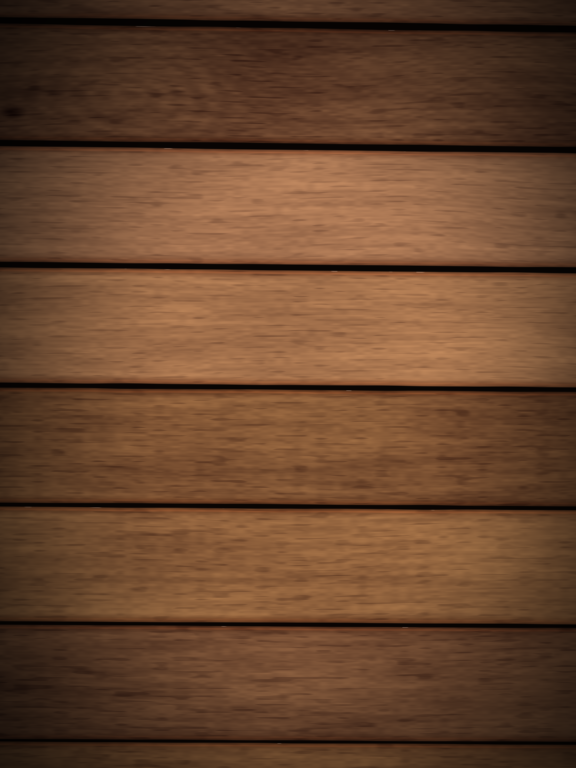
Give the GLSL for this texture, as a Shadertoy shader.

```glsl
float hash(vec2 p) {
    return fract(sin(dot(p, vec2(127.1, 311.7))) * 43758.5453);
}

float noise(vec2 p) {
    vec2 i = floor(p), f = fract(p);
    f = f * f * (3.0 - 2.0 * f);
    return mix(mix(hash(i), hash(i + vec2(1, 0)), f.x),
               mix(hash(i + vec2(0, 1)), hash(i + vec2(1, 1)), f.x), f.y);
}

float fbm(vec2 p) {
    float sum = 0.0, amp = 0.5;
    for (int i = 0; i < 4; i++) {
        sum += amp * noise(p);
        p = p * 2.03 + 17.3;
        amp *= 0.5;
    }
    return sum;
}

// Wood colour of one plank; p is in canvas heights
vec3 wood(vec2 p, float plank) {
    float tones[8] = float[8](0.5, 0.43, 0.66, 0.43, 0.86, 0.84, 0.38, 0.5);
    float tone = tones[clamp(int(plank) + 1, 0, 7)];
    vec2 q = p + vec2(plank * 5.37, plank * 2.71);
    q.y += 0.012 * noise(q * vec2(4.0, 9.0));

    // Broad bands, streaks, short pores and fine fibre
    float bands = fbm(q * vec2(2.5, 28.0)) - 0.47;
    float streaks = fbm(q * vec2(9.0, 130.0)) - 0.47;
    float fibre = noise(q * vec2(95.0, 330.0)) - 0.5;
    float pores = smoothstep(0.62, 0.9, noise(q * vec2(38.0, 280.0)));
    float patches = fbm(q * vec2(5.0, 8.0)) - 0.47;
    tone += 0.35 * bands + 0.38 * streaks + 0.15 * fibre + 0.25 * patches - 0.16 * pores;

    // Arched growth rings and a small knot on the upper dark plank
    if (plank == 5.0) {
        float ring = length((p - vec2(0.17, 0.875)) * vec2(1.0, 1.8));
        float arch = sin(ring * 210.0 + 7.0 * fbm(q * vec2(9.0, 18.0)));
        tone += 0.045 * arch * smoothstep(0.25, 0.08, ring);
        float knot = length((p - vec2(0.018, 0.855)) * vec2(0.6, 1.2));
        tone -= 0.5 * smoothstep(0.013, 0.002, knot);
    }

    vec3 col = mix(vec3(0.30, 0.17, 0.11), vec3(0.75, 0.53, 0.345), tone);
    float golden = hash(vec2(plank, 4.0)) - 0.5;
    return max(col * (1.0 + golden * vec3(0.02, 0.02, -0.14)), 0.0);
}

void mainImage(out vec4 fragColor, in vec2 fragCoord) {
    vec2 uv = fragCoord / iResolution.xy;
    vec2 p = vec2(uv.x * 0.75, uv.y);
    float px = 1.0 / iResolution.y;

    // Slightly tilted rows that grow taller toward the top
    float v = uv.y + (uv.x - 0.5) * (0.004 + 0.008 * uv.y * uv.y);
    float row = (sqrt(0.0231 + 0.0024 * (v - 0.0325)) - 0.152) / 0.0012;
    float plank = floor(row);
    float joint = floor(row + 0.5);
    float offset = (row - joint) * 0.156;
    float dist = abs(offset);

    vec3 col = wood(p, plank);

    // Rounded edges with a thin reddish lip
    float wobble = noise(vec2(p.x * 18.0, joint * 7.0)) - 0.5;
    float gap = 0.0021 + 0.0004 * joint + 0.0008 * wobble;
    float rim = smoothstep(gap + 0.012, gap, dist);
    col *= mix(vec3(1.0), vec3(0.72, 0.62, 0.56), rim);
    float lip = smoothstep(0.0025, 0.0, abs(dist - gap - 0.0035));
    col += vec3(0.10, 0.045, 0.02) * lip * (offset < 0.0 ? 1.0 : 0.5);

    // Sparse pale splinters along the joints
    float chip = smoothstep(0.86, 0.97, noise(vec2(p.x * 55.0, joint * 13.0)));
    col += 0.22 * chip * smoothstep(0.0018, 0.0, abs(offset + gap));

    // Dark gap between planks
    float open = 1.0 - smoothstep(gap - px, gap + px, dist);
    col = mix(col, vec3(0.035, 0.018, 0.012), open);

    // Vignette
    float radius = length((uv - vec2(0.52, 0.49)) * vec2(1.0, 0.88));
    col *= mix(1.0, 0.2, smoothstep(0.2, 0.75, radius));
    fragColor = vec4(col, 1.0);
}
```
